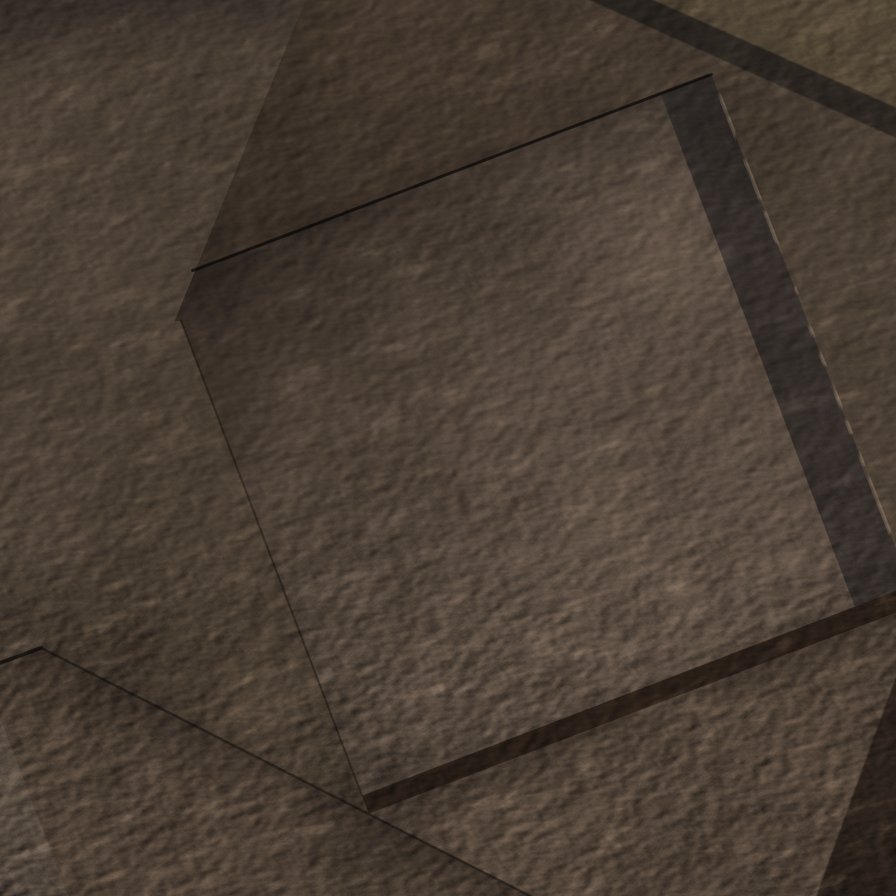
Give the GLSL for this background, as a WebGL 1 fragment shader.

```glsl
precision highp float;
// Overlapping weathered stone slabs around a tilted square recess.
// Slabs are masks made of signed line distances, painted back to front;
// soft contact shadows and embossed value noise give depth and grain.
uniform vec2 u_resolution;

float hash(vec2 p) {
  vec3 q = fract(vec3(p.xyx) * 0.1031);
  q += dot(q, q.yzx + 33.33);
  return fract((q.x + q.y) * q.z);
}

float noise(vec2 p) {
  vec2 i = floor(p), f = fract(p);
  f = f * f * (3.0 - 2.0 * f);
  return mix(mix(hash(i), hash(i + vec2(1, 0)), f.x),
             mix(hash(i + vec2(0, 1)), hash(i + vec2(1, 1)), f.x), f.y);
}

float fbm(vec2 p) {
  float sum = 0.0, amp = 0.5;
  for (int i = 0; i < 5; i++) {
    sum += amp * noise(p);
    p = mat2(1.6, 1.2, -1.2, 1.6) * p + 7.3;
    amp *= 0.5;
  }
  return sum;
}

// Signed distance to the line a-b, positive on its left.
float side(vec2 p, vec2 a, vec2 b) {
  vec2 d = normalize(b - a);
  return dot(p - a, vec2(-d.y, d.x));
}

float segment(vec2 p, vec2 a, vec2 b) {
  vec2 d = b - a;
  return length(p - a - d * clamp(dot(p - a, d) / dot(d, d), 0.0, 1.0));
}

float cover(float d, float blur) {
  return smoothstep(-blur, blur, d);
}

float line(float d, float width, float blur) {
  return 1.0 - smoothstep(width, width + 2.0 * blur, d);
}

// Contact shadow that fades away from an edge.
float shadow(float d, float reach, float depth) {
  return 1.0 - depth * exp(-max(d, 0.0) / reach);
}

void main() {
  vec2 p = gl_FragCoord.xy / u_resolution;
  float blur = 0.8 / min(u_resolution.x, u_resolution.y);

  // Corners of the recess and the surrounding slabs
  vec2 topLeft = vec2(0.215, 0.698), topRight = vec2(0.794, 0.917);
  vec2 floorTop = vec2(0.737, 0.896), floorRight = vec2(0.954, 0.323);
  vec2 floorLow = vec2(0.404, 0.112), floorLeft = vec2(0.202, 0.642);
  vec2 wallLow = vec2(0.410, 0.091), wallEnd = vec2(1.0, 0.316);
  vec2 rimEnd = vec2(1.0, 0.388), joint = vec2(0.046, 0.277);
  vec2 crackStart = vec2(0.0, 0.260), slabEnd = vec2(0.592, 0.0);

  // Edge distances
  float plateEdge = side(p, joint, vec2(0.341, 1.0));
  float topEdge = -side(p, topLeft, topRight);
  float floorSide = -side(p, floorTop, floorRight);
  float rimSide = -side(p, topRight, rimEnd);
  float floorBase = side(p, floorLow, floorRight);
  float wallBase = side(p, wallLow, wallEnd);
  float leftEdge = side(p, floorLeft, floorLow);
  float diagonal = side(p, joint, slabEnd);
  float crackEdge = side(p, crackStart, joint);

  // Stone texture: broad stains, streaks and raised grain
  vec2 q = mat2(0.94, -0.34, 0.34, 0.94) * p;
  float stain = fbm(p * 7.0 + 3.0);
  float streak = fbm(q * vec2(24.0, 60.0));
  vec2 g = q * vec2(75.0, 125.0);
  float relief = fbm(g) - fbm(g + vec2(-0.35, 0.55));
  float rough = mix(1.0, 0.55, smoothstep(0.15, 0.6, p.y));

  // Upper slab, brighter toward the right
  vec3 color = mix(vec3(0.265, 0.218, 0.178), vec3(0.325, 0.275, 0.228), smoothstep(0.45, 1.0, p.x));
  color *= shadow(-plateEdge, 0.07, 0.16) * shadow(-topEdge, 0.05, 0.12);

  // Triangular facet left of the recess
  float facet = min(-leftEdge, min(diagonal, topLeft.y - 0.03 - p.y));
  vec3 facetColor = vec3(0.275, 0.232, 0.190) * shadow(diagonal, 0.03, 0.12);
  color = mix(color, facetColor, cover(facet, blur));

  // Recess: side wall, lower wall, then the floor
  float recess = min(min(topEdge, rimSide), min(wallBase, max(leftEdge, p.y - floorLeft.y)));
  recess = min(recess, -plateEdge);
  vec3 sideWall = mix(vec3(0.180, 0.158, 0.145), vec3(0.215, 0.188, 0.172), stain);
  vec3 lowWall = vec3(0.152, 0.115, 0.088);
  float wallSplit = side(p, floorRight, wallEnd);
  vec3 wallColor = mix(lowWall, sideWall, cover(min(floorBase, wallSplit + 0.03), blur));
  color = mix(color, wallColor, cover(recess, blur));
  vec3 floorColor = mix(vec3(0.285, 0.238, 0.200), vec3(0.338, 0.287, 0.245),
                        smoothstep(0.0, 0.42, distance(p, topLeft) - 0.06));
  floorColor *= shadow(topEdge, 0.045, 0.27) * shadow(leftEdge, 0.05, 0.14);
  floorColor *= shadow(distance(p, topLeft), 0.12, 0.25) * shadow(floorBase, 0.03, 0.12);
  color = mix(color, floorColor, cover(min(recess, min(floorSide, floorBase)), blur));

  // Lower slabs and the left plate
  vec3 lowerColor = vec3(0.305, 0.255, 0.213) * shadow(-wallBase, 0.025, 0.17);
  color = mix(color, lowerColor, cover(min(-wallBase, diagonal), blur));
  vec3 cornerColor = vec3(0.285, 0.238, 0.198) * shadow(-diagonal, 0.035, 0.25);
  color = mix(color, cornerColor, cover(min(-diagonal, -crackEdge), blur));
  vec3 plateColor = mix(vec3(0.285, 0.241, 0.201), vec3(0.165, 0.145, 0.135),
                        smoothstep(0.9, 1.03, p.y + 0.1 * (stain - 0.5) - 0.12 * p.x));
  color = mix(color, plateColor, cover(min(plateEdge, crackEdge), blur));

  // Outer corners: pale strip, dark side and upper groove
  float strip = -side(p, vec2(0.0, 0.199), vec2(0.076, 0.0));
  color = mix(color, vec3(0.315, 0.272, 0.235), cover(strip, blur));
  float darkSide = -side(p, vec2(0.911, 0.0), vec2(1.0, 0.245));
  color = mix(color, vec3(0.165, 0.130, 0.105), cover(darkSide, blur * 2.0));
  float groove = side(p, vec2(0.658, 1.0), vec2(1.0, 0.846));
  float ledge = side(p, vec2(0.729, 1.0), vec2(1.0, 0.880));
  color = mix(color, vec3(0.172, 0.148, 0.130), cover(groove, blur * 2.0));
  color = mix(color, vec3(0.305, 0.262, 0.200), cover(ledge, blur * 2.0));

  // Surface texture, thin seams and the worn bright rim
  color *= 1.0 + 0.36 * (stain - 0.48) + 0.25 * (streak - 0.48) + 0.85 * rough * relief;
  color += vec3(0.07, 0.06, 0.05) * smoothstep(0.63, 0.82, streak) * rough;
  float seam = max(line(segment(p, topLeft, topRight), 0.0008, blur),
                   line(segment(p, crackStart, joint), 0.0012, blur));
  seam = max(seam, 0.6 * line(segment(p, joint, slabEnd), 0.0005, blur));
  seam = max(seam, 0.45 * line(segment(p, floorLeft, floorLow), 0.0004, blur));
  color *= 1.0 - 0.65 * seam;
  float rim = line(segment(p, topRight, rimEnd), 0.0012, blur) * smoothstep(0.38, 0.65, noise(p * 65.0));
  color += vec3(0.15, 0.13, 0.105) * rim;
  gl_FragColor = vec4(color, 1.0);
}
```
